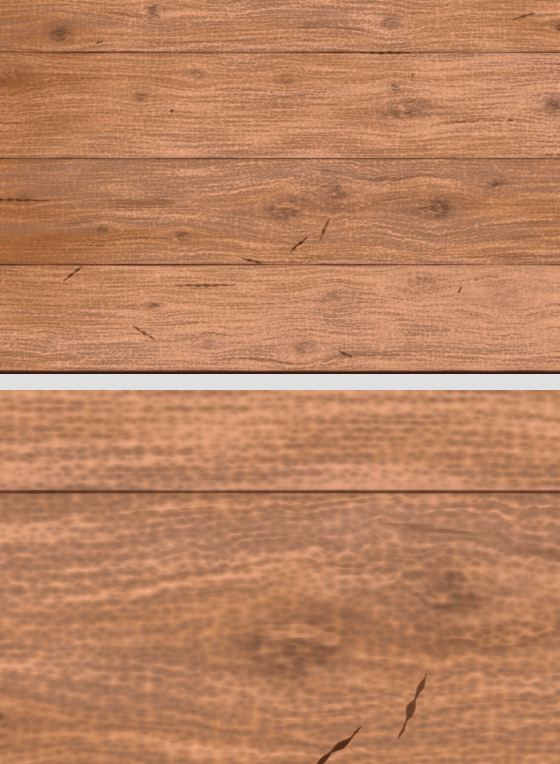
Top: the whole. Bottom: its middle third, enlarged.
Reproduce this texture procedurally as a Shadertoy shader.

```glsl
// Weathered horizontal pine planks with grain, knots, scratches and dark seams.

vec2 hash2(vec2 p) {
    return fract(sin(vec2(dot(p, vec2(127.1, 311.7)), dot(p, vec2(269.5, 183.3)))) * 43758.5);
}

// Cellular noise: distance to the nearest scattered point
float cells(vec2 p) {
    vec2 cell = floor(p), f = p - cell;
    float nearest = 2.0;
    for (int y = -1; y <= 1; y++)
        for (int x = -1; x <= 1; x++) {
            vec2 offset = vec2(x, y);
            nearest = min(nearest, length(offset + hash2(cell + offset) - f));
        }
    return nearest;
}

// Layered, warped sines, roughly -1 to 1
float waves(vec2 p) {
    float sum = 0.0, amp = 0.6;
    for (int i = 0; i < 5; i++) {
        p = mat2(0.8, 0.6, -0.6, 0.8) * p * 1.6 + 1.7;
        p += 0.7 * sin(p.yx * 1.3);
        sum += amp * sin(p.x) * sin(p.y);
        amp *= 0.65;
    }
    return sum;
}

// Knots of one plank: bends the grain, returns (smudge, dark core)
vec2 knots(vec2 uv, float plank, inout vec2 grain) {
    vec2 stain = vec2(0.0);
    float ragged = waves(uv * vec2(30.0, 55.0));
    float flecks = 1.0 - cells(uv * vec2(55.0, 140.0));
    for (int i = 0; i < 7; i++) {
        vec2 h = hash2(vec2(float(i) + 3.0, plank * 7.0 + 2.0));
        vec2 k = hash2(h * 91.0 + plank);
        vec2 d = uv - vec2((float(i) + h.x) * 0.215, 0.008 + 0.284 * (plank + 0.1 + 0.8 * h.y));
        float size = mix(0.008, 0.026, k.x * k.x);
        float r = length(d * vec2(0.7, 1.0)) / size + 0.45 * ragged;
        float strength = mix(0.45, 1.0, k.y) * (plank < 0.5 ? 0.5 : 1.0);
        grain.y -= 0.65 * d.y * exp(-r * r * 0.08);
        vec2 spread = d * vec2(mix(0.25, 0.9, h.x), 1.0) / size;
        float halo = exp(-0.5 * dot(spread, spread));
        float ring = exp(-9.0 * (r - 0.9) * (r - 0.9));
        stain.x += strength * halo * (0.1 + 0.8 * ragged + 0.9 * flecks);
        stain.y += strength * (0.5 * ring + 0.7 * exp(-5.0 * r * r)) * (0.2 + 0.6 * ragged + 0.7 * flecks);
    }
    return clamp(stain, 0.0, 1.0);
}

// Tapered cracks: every fifth is a long slit along the grain
float scratches(vec2 uv, float px) {
    float mask = 0.0;
    for (int i = 0; i < 15; i++) {
        vec2 h = hash2(vec2(float(i) * 1.7 + 5.0, 8.3));
        vec2 k = hash2(h * 57.0);
        bool slit = i % 5 == 0;
        float angle = slit ? 0.03 * (k.x - 0.5) : mix(-0.6, 1.5, k.x);
        float reach = slit ? mix(0.06, 0.11, k.y) : mix(0.006, 0.05, k.y * k.y);
        vec2 d = uv - vec2((float(i) + h.x) * 0.1, 0.05 + 0.92 * fract(h.y + float(i) * 0.618));
        d = mat2(cos(angle), -sin(angle), sin(angle), cos(angle)) * d;
        d.y += 0.0012 * waves(d * 70.0 + h * 9.0);
        float width = 0.0028 * (1.0 - d.x * d.x / (reach * reach)) * (0.75 + 0.5 * sin(d.x * 260.0 + h.y * 6.0));
        float ink = 1.0 - smoothstep(-px, 1.5 * px, abs(d.y) - width);
        mask = max(mask, ink * step(abs(d.x), reach) * mix(0.55, 0.9, h.y));
    }
    return mask;
}

void mainImage(out vec4 fragColor, in vec2 fragCoord) {
    vec2 uv = fragCoord / iResolution.y;
    float px = 1.0 / iResolution.y;

    // Three and a half planks, counted from the bottom seam
    float row = (uv.y - 0.008) / 0.284;
    float plank = floor(row);
    float greyed = plank == 1.0 ? 1.0 : plank == 3.0 ? 0.6 : 0.0;

    vec2 grain = uv;
    vec2 stain = knots(uv, plank, grain);
    grain.y += 0.005 * sin(grain.x * 4.0 + plank * 2.3) + 0.002 * sin(grain.x * 11.0 + plank);

    // Tone: broad growth bands, fine fibres, pores and cross-grain saw marks
    float bands = waves(grain * vec2(0.9, 30.0) + plank * 5.1);
    float fibres = cells(grain * vec2(6.0, 120.0) + plank * 17.0) - 0.45;
    float pores = cells(uv * vec2(95.0, 150.0)) - 0.45;
    float sawn = cells(uv * vec2(120.0, 22.0) + 31.0) - 0.45;
    float patches = waves(uv * vec2(1.5, 4.0) + plank * 3.7);
    float tone = 0.66 + 0.13 * bands + 0.1 * patches - 0.15 * greyed;
    tone += plank == 0.0 ? 0.1 : 0.0;
    tone -= 0.28 * (1.0 - smoothstep(0.0, 0.45, uv.x));
    tone += 0.26 * fibres + 0.14 * pores;

    vec3 col = mix(vec3(0.64, 0.39, 0.22), vec3(0.75, 0.51, 0.35), smoothstep(0.1, 0.55, tone));
    col = mix(col, vec3(0.83, 0.59, 0.45), smoothstep(0.48, 0.76, tone));

    // Grey weathering clings to the grain, strongest on the worn planks
    float wear = 0.45 * patches + 0.5 * waves(grain * vec2(3.0, 22.0) + 9.0 + plank);
    wear += 0.35 * greyed - 0.9 * fibres - 0.7 * pores;
    col = mix(col, vec3(0.66, 0.47, 0.37), 0.65 * smoothstep(0.0, 0.9, wear));
    col *= 1.0 + 0.13 * fibres + 0.12 * pores + 0.07 * sawn;

    // Dark fibres in scattered streaks
    float streak = smoothstep(0.45, 0.95, waves(grain * vec2(2.5, 60.0) + plank * 11.0));
    col = mix(col, vec3(0.50, 0.32, 0.21), 0.5 * streak * smoothstep(-0.3, 0.6, wear));

    // Knots and cracks
    col = mix(col, vec3(0.45, 0.31, 0.235), 0.8 * stain.x);
    col = mix(col, vec3(0.29, 0.17, 0.11), 0.8 * stain.y);
    col = mix(col, vec3(0.28, 0.14, 0.07), scratches(uv, px));

    // Thin broken seams with a slight shadow, and the dark bottom edge
    float seam = abs(fract(row + 0.5) - 0.5) * 0.284;
    float gap = waves(vec2(uv.x * 5.0, floor(row + 0.5) * 2.7));
    float width = 0.0014 + 0.0008 * gap;
    col *= 1.0 - 0.12 * exp(-seam * 160.0);
    float crack = 1.0 - smoothstep(width - px, width + px, seam);
    col = mix(col, vec3(0.30, 0.16, 0.09), crack * clamp(0.75 + 0.4 * gap, 0.4, 0.95));
    col = mix(col, vec3(0.22, 0.10, 0.06), 1.0 - smoothstep(0.007 - px, 0.007 + px, uv.y));

    fragColor = vec4(col, 1.0);
}
```
